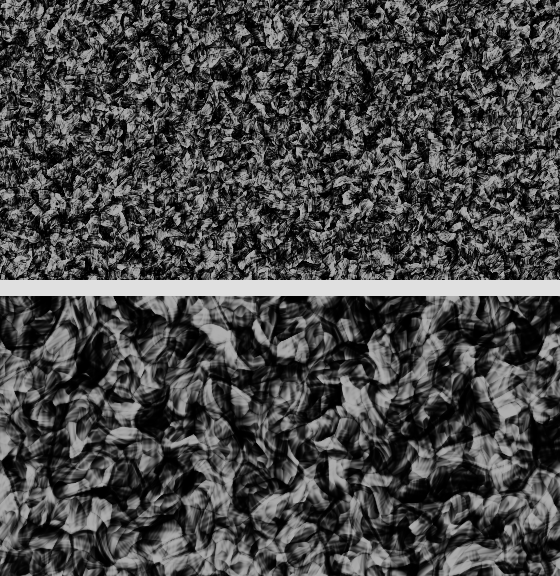
Top: the whole. Bottom: its middle third, enlarged.
This texture is drawn by a Shadertoy shader. Its source:

```glsl
const float LEAN = 1.1;        // usual direction of the folds, in radians
const float SPREAD = 2.5;      // how far single folds turn away from it
const float BRIGHTEST = 0.69;

vec3 hash3(vec2 cell) {
    vec3 h = fract(cell.xyx * vec3(0.1031, 0.1030, 0.0973));
    h += dot(h, h.yxz + 33.33);
    return fract((h.xxy + h.yzz) * h.zyx);
}

// Layered sines bend the straight facet borders a little
vec2 bend(vec2 p, float freq, float amount) {
    for (int i = 0; i < 3; i++) {
        p += amount * sin(p.yx * freq * vec2(1.0, 1.23) + vec2(1.7, 4.1) * float(i + 1));
        p = mat2(0.8, 0.6, -0.6, 0.8) * p;
        freq *= 1.8;
        amount *= 0.55;
    }
    return p;
}

// Cellular layer of stretched shards: x = tone around zero, y = distance to crease
vec2 shards(vec2 p, float turn, float blend, float wrinkle) {
    vec2 base = floor(p);
    float nearest = 9.0, second = 9.0, total = 0.0, tone = 0.0;
    for (int y = -2; y <= 2; y++) {
        for (int x = -2; x <= 2; x++) {
            vec2 cell = base + vec2(x, y);
            vec3 rnd = hash3(cell);
            vec3 look = hash3(cell + 71.7);
            vec2 r = p - cell - rnd.xy;

            // Every shard has its own long axis
            float angle = LEAN + turn + SPREAD * (rnd.z - 0.5);
            vec2 axis = vec2(cos(angle), sin(angle));
            float along = dot(r, axis);
            float across = dot(r, vec2(-axis.y, axis.x));
            float d = length(vec2(along * 0.66, across * 1.45));

            // Flat tone, slanted sheen and streaks along the axis
            float shade = 1.35 * (look.x - 0.5);
            shade += 5.0 * (look.y - 0.5) * across + 2.2 * (look.z - 0.5) * along;
            shade += wrinkle * sin(across * (14.0 + 12.0 * look.y) + along * 3.0 + 6.3 * look.z);

            float weight = exp(-blend * d);
            tone += weight * shade;
            total += weight;
            second = min(second, max(nearest, d));
            nearest = min(nearest, d);
        }
    }
    return vec2(tone / total, second - nearest);
}

void mainImage(out vec4 fragColor, in vec2 fragCoord) {
    vec2 uv = fragCoord / iResolution.y;

    // The bend turns the plane; this angle keeps the lean upright on the canvas
    float turn = 3.0 * atan(0.6, 0.8);
    vec2 p = bend(uv, 34.0, 0.0035);

    vec2 large = shards(p * 22.0, turn, 38.0, 0.20);
    vec2 medium = shards(p * 39.0 + 17.3, turn, 30.0, 0.24);
    vec2 small = shards(p * 74.0 + 41.9, turn, 20.0, 0.15);

    // Facets with dark creases and thin lit rims beside them
    float tone = 0.78 * large.x + 0.90 * medium.x + 0.68 * small.x + 0.10;
    tone -= 0.75 * exp(-large.y * 13.0) + 0.65 * exp(-medium.y * 11.0);
    tone += 0.45 * exp(-pow((large.y - 0.18) * 16.0, 2.0));

    float light = 1.0 / (1.0 + exp(-2.15 * tone));
    fragColor = vec4(vec3(BRIGHTEST * pow(light, 1.4)), 1.0);
}
```
